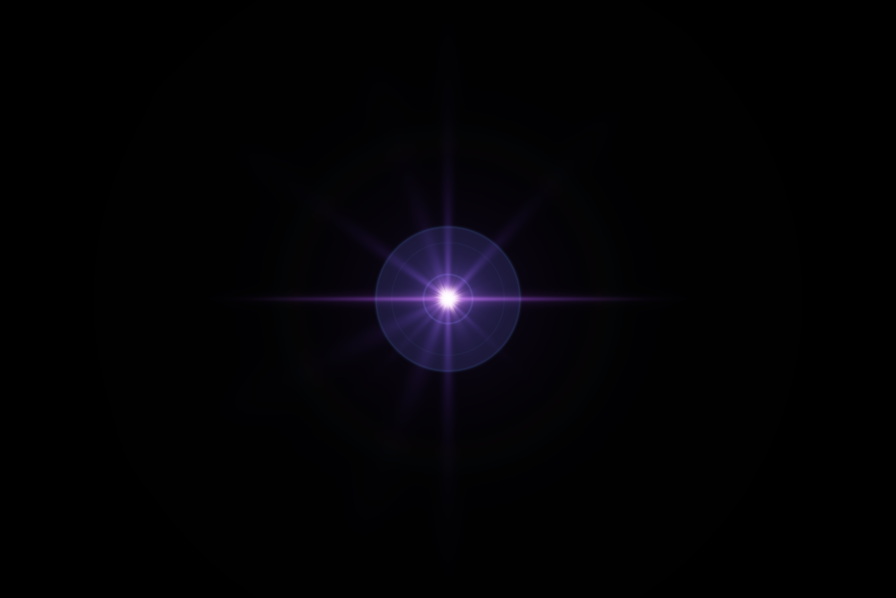
Give the GLSL for this background, as a Shadertoy shader.

```glsl
// A violet lens flare on black: a white-hot core, a translucent disc with fine
// rings, tapered rays and a long horizontal streak. All parts are added as light
// in units of canvas height around the centre, then softly tone mapped.

const float DISC_RADIUS = 0.121;
const float HALO_RADIUS = 0.265;
const vec3 DISC_COLOR   = vec3(0.070, 0.075, 0.175);
const vec3 RIM_COLOR    = vec3(0.035, 0.070, 0.120);
const vec3 HALO_COLOR   = vec3(0.026, 0.008, 0.040);
const vec3 HAZE_COLOR   = vec3(0.009, 0.009, 0.017);
const vec3 GLOW_COLOR   = vec3(0.600, 0.420, 1.300);
const vec3 PINK_COLOR   = vec3(1.300, 0.350, 0.850);
const vec3 CORE_COLOR   = vec3(5.000, 4.000, 4.600);
const vec3 RAY_COLOR    = vec3(0.430, 0.230, 0.900);
const vec3 STREAK_COLOR = vec3(0.620, 0.270, 0.950);

// Each ray: angle in degrees, fall-off length, angular spread, strength
const int RAY_COUNT = 9;
const vec4 RAYS[RAY_COUNT] = vec4[](
    vec4( 90.0, 0.085, 0.035, 0.85),
    vec4(270.0, 0.085, 0.040, 0.85),
    vec4(144.0, 0.080, 0.055, 0.60),
    vec4( 48.0, 0.075, 0.055, 0.60),
    vec4(108.0, 0.075, 0.075, 0.42),
    vec4(207.0, 0.085, 0.090, 0.34),
    vec4(249.0, 0.080, 0.085, 0.42),
    vec4(315.0, 0.040, 0.025, 0.45),
    vec4(226.0, 0.045, 0.030, 0.40));

float gauss(float x, float width) {
    float t = x / width;
    return exp(-t * t);
}

float hash(float n) {
    return fract(sin(n * 127.1) * 43758.5);
}

// Smooth noise around the circle that repeats after the given cell count
float angularNoise(float angle, float cells) {
    float x = (angle / 6.28319 + 0.5) * cells;
    float cell = floor(x);
    float t = smoothstep(0.0, 1.0, x - cell);
    return mix(hash(mod(cell, cells)), hash(mod(cell + 1.0, cells)), t);
}

// Tapered beam leaving the centre in one direction
float ray(vec2 p, vec4 shape) {
    float angle = radians(shape.x);
    vec2 dir = vec2(cos(angle), sin(angle));
    float along = dot(p, dir);
    float across = p.x * dir.y - p.y * dir.x;
    float width = 0.003 + shape.z * max(along, 0.0);
    float fade = exp(-max(along, 0.0) / shape.y) * smoothstep(-0.004, 0.012, along);
    return shape.w * fade * gauss(across, width);
}

void mainImage(out vec4 fragColor, in vec2 fragCoord) {
    vec2 p = (fragCoord - 0.5 * iResolution.xy) / iResolution.y;
    float pixel = 1.0 / iResolution.y;
    float r = length(p);
    float angle = atan(p.y, p.x + 1e-6);

    // Wide haze and the dim halo with its warm and green fringe
    vec3 light = HAZE_COLOR * gauss(r, 0.48);
    light += HALO_COLOR * (1.0 - smoothstep(0.08, HALO_RADIUS + 0.02, r));
    light += vec3(0.012, 0.005, 0.002) * gauss(r - HALO_RADIUS + 0.01, 0.015);
    light += vec3(0.002, 0.008, 0.006) * gauss(r - HALO_RADIUS - 0.012, 0.018);

    // Translucent disc, its rim and inner rings
    float disc = 1.0 - smoothstep(-pixel, pixel, r - DISC_RADIUS);
    light += DISC_COLOR * disc;
    light += RIM_COLOR * gauss(r - DISC_RADIUS, 0.0015 + pixel * 0.5);
    light += RIM_COLOR * 0.35 * gauss(r - 0.094, 0.0015);
    light += vec3(0.08, 0.09, 0.24) * gauss(r - 0.041, 0.0018);

    // Rays
    float rays = 0.0;
    for (int i = 0; i < RAY_COUNT; i++) rays += ray(p, RAYS[i]);
    light += RAY_COLOR * rays;

    // Horizontal streak: thin bright line within a softer band
    float reach = abs(p.x);
    float streakFade = exp(-reach / 0.13) * (1.0 - smoothstep(0.22, 0.42, reach));
    float streak = gauss(p.y, 0.0035) + 0.35 * gauss(p.y, 0.011);
    light += STREAK_COLOR * streak * streakFade;

    // Core glow broken up by fine spikes
    float spikes = 0.6 * angularNoise(angle, 23.0) + 0.4 * angularNoise(angle, 61.0);
    light += GLOW_COLOR * exp(-r / 0.028) * (0.65 + 0.7 * spikes);
    light += PINK_COLOR * exp(-r / 0.011) * (0.6 + 0.8 * spikes);
    light += CORE_COLOR * gauss(r, 0.010 + 0.005 * spikes);

    fragColor = vec4(1.0 - exp(-light), 1.0);
}
```
